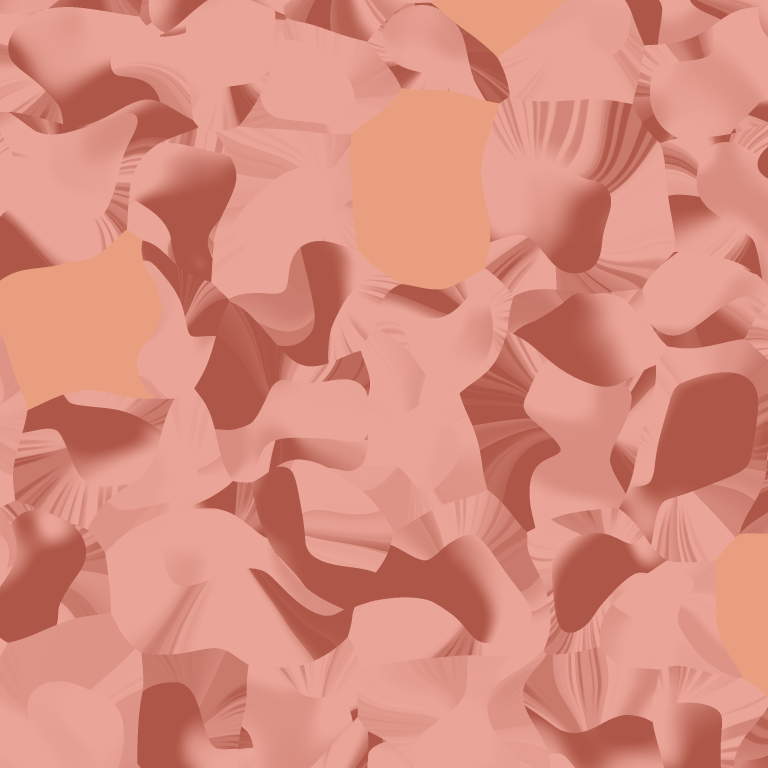
A Shadertoy shader for this background:

```glsl
float hash(vec2 p) {
    vec3 q = fract(p.xyx * 0.1031);
    q += dot(q, q.yzx + 33.33);
    return fract((q.x + q.y) * q.z);
}

float noise(vec2 p) {
    vec2 i = floor(p), f = fract(p);
    f *= f * (3.0 - 2.0 * f);
    return mix(mix(hash(i), hash(i + vec2(1, 0)), f.x),
               mix(hash(i + vec2(0, 1)), hash(i + 1.0), f.x), f.y);
}

vec2 rotate(vec2 p, float angle) {
    float c = cos(angle), s = sin(angle);
    return vec2(c * p.x - s * p.y, s * p.x + c * p.y);
}

// Negative inside a rounded petal whose pinched neck flares at the far end
float petalShape(vec2 q, float pinch) {
    float width = mix(0.2, 0.08, pinch) + 0.27 * smoothstep(-0.3, 0.25, q.x)
                + 0.3 * pinch * (1.0 - smoothstep(-0.75, -0.25, q.x));
    return length(vec2(max(q.x, 0.0) / 0.5, q.y / width)) - 1.0;
}

vec3 paintCell(vec2 q, vec2 id) {
    float kind = hash(id + 71.0);
    if (kind < 0.065) return vec3(0.918, 0.62, 0.50);

    bool plain = kind < 0.26;
    bool darkPetal = kind > 0.59;
    vec2 seed = id * 17.3 + 40.0;
    q = rotate(q, 6.283 * hash(id + 23.0));
    vec2 dir = normalize(q + 1e-4);

    // Fan of broad wedges and fine rays around the petal
    float broad = noise(dir * 1.6 + seed);
    float sector = floor(atan(dir.y, dir.x) * 2.2 + 2.0 * broad);
    float wedge = hash(vec2(sector, id.x * 7.0 + id.y * 13.0));
    float fan = smoothstep(0.38, 0.85, broad + 0.5 * (wedge - 0.5));
    float rays = smoothstep(0.45, 0.75, noise(dir * 26.0 + seed))
               * smoothstep(0.4, 0.7, noise(dir * 2.0 + seed + 9.0))
               * smoothstep(0.25, 0.55, length(q));
    fan = fan * (darkPetal ? 0.55 : 1.0) + 0.4 * rays;

    // Soft shading inside the petal
    float cloud = noise(q * 2.8 + seed);
    float slope = dot(q, rotate(vec2(1, 0), 6.283 * hash(id + 5.0)));
    float shade = darkPetal
        ? smoothstep(-0.28, 0.3, slope + 0.9 * (cloud - 0.5) + 0.16)
        : 0.3 * smoothstep(0.5, 0.85, cloud);

    float tone = petalShape(q, hash(id + 11.0)) < 0.0 ? shade : fan;
    if (plain) tone *= 0.22;
    return mix(vec3(0.918, 0.647, 0.596), vec3(0.682, 0.337, 0.278), clamp(tone, 0.0, 1.0));
}

// Nearest weighted centre gives cells of uneven size with curved borders
vec3 patches(vec2 p) {
    p += 0.4 * (vec2(noise(p * 1.7 + 7.0), noise(p * 1.7 + 53.0)) - 0.5);
    float nearest = 1e3;
    vec2 offset, cell;
    for (int y = -2; y <= 2; y++)
    for (int x = -2; x <= 2; x++) {
        vec2 id = floor(p) + vec2(x, y);
        vec2 centre = id + 0.5 + 0.7 * (vec2(hash(id + 3.0), hash(id + 37.0)) - 0.5);
        float d = length(p - centre) - 0.4 * hash(id + 91.0);
        if (d < nearest) {
            nearest = d;
            offset = p - centre;
            cell = id;
        }
    }
    return paintCell(offset, cell);
}

void mainImage(out vec4 fragColor, in vec2 fragCoord) {
    // Nine samples per pixel smooth every edge
    vec3 sum = vec3(0);
    for (int i = 0; i < 9; i++) {
        vec2 jitter = (vec2(i % 3, i / 3) - 1.0) / 3.0;
        sum += patches((fragCoord + jitter) / iResolution.y * 6.0 + 20.0);
    }
    fragColor = vec4(sum / 9.0, 1.0);
}
```
